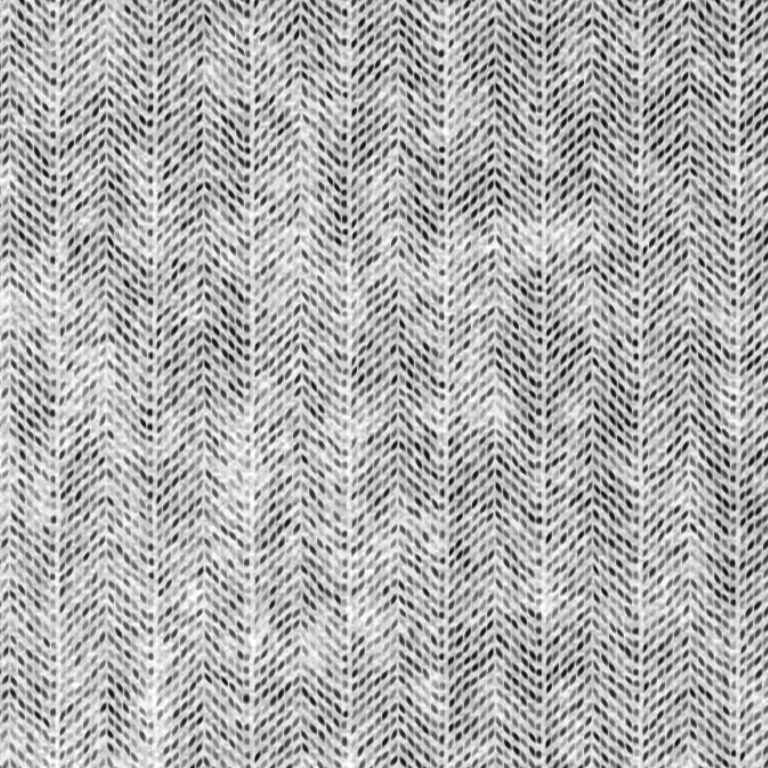
A WebGL 2 fragment shader for this texture:

```glsl
#version 300 es
precision highp float;

uniform vec2 u_resolution;
out vec4 outColor;

const float PERIOD = 0.1265;       // width of one herringbone, valley to valley
const float FIRST_VALLEY = 0.0755;
const float ROWS = 56.0;           // twill lines from bottom to top
const float THREADS = 12.0;        // warp threads in one herringbone
const float SLOPE = 0.9;
const float PALE = 0.85;
const float INK = 0.1;

float hash(vec2 p) {
  vec3 q = fract(p.xyx * vec3(0.1031, 0.1030, 0.0973));
  q += dot(q, q.yzx + 33.33);
  return fract((q.x + q.y) * q.z);
}

float noise(vec2 p) {
  vec2 cell = floor(p);
  vec2 f = fract(p);
  f = f * f * (3.0 - 2.0 * f);
  float low = mix(hash(cell), hash(cell + vec2(1.0, 0.0)), f.x);
  float high = mix(hash(cell + vec2(0.0, 1.0)), hash(cell + 1.0), f.x);
  return mix(low, high, f.y);
}

float fbm(vec2 p) {
  float sum = 0.0;
  float gain = 0.5;
  for (int i = 0; i < 3; i++) {
    sum += gain * noise(p);
    p = p * 2.03 + 17.0;
    gain *= 0.5;
  }
  return sum / 0.875;
}

// Soft line of the given half width around zero
float softLine(float d, float halfWidth) {
  return 1.0 - smoothstep(halfWidth * 0.4, halfWidth * 1.4, abs(d));
}

// Dark stitch, stretched along its twill line
float stitch(vec2 local) {
  return 1.0 - smoothstep(0.1, 0.46, length(local * vec2(0.65, 1.08)));
}

// Uneven yarn: broad patches, weft slubs and a gentle drift of tone
float yarnDepth(vec2 uv) {
  float patches = fbm(uv * vec2(20.0, 13.0)) - 0.5;
  float slubs = noise(uv * vec2(16.0, 90.0) + 40.0) - 0.5;
  float streaks = noise(uv * vec2(70.0, 9.0) + 80.0) - 0.5;
  float drift = dot(uv - 0.5, vec2(0.16, 0.1));
  return 0.66 * patches + 0.25 * slubs + 0.2 * streaks + drift;
}

float weave(vec2 uv) {
  // Slightly irregular thread paths
  vec2 wobble = vec2(noise(uv * 38.0), noise(uv * 38.0 + 70.0)) - 0.5;
  vec2 p = uv + wobble * vec2(0.0025, 0.005);

  // Mirrored arms, zero at a valley and one half at a peak
  float column = (p.x - FIRST_VALLEY) / PERIOD;
  float across = fract(column);
  float arm = 0.5 - abs(across - 0.5);
  float falling = step(0.5, across);
  float rise = max(arm, 0.08 * falling);
  float row = p.y * ROWS - rise * PERIOD * ROWS * SLOPE;

  // Individually dyed stitches
  float thread = column * THREADS;
  vec2 id = floor(vec2(thread, row)) + 200.0;
  vec2 jitter = vec2(hash(id + 31.0), hash(id + 57.0)) - 0.5;
  vec2 local = fract(vec2(thread, row)) - 0.5 + jitter * vec2(0.2, 0.16);
  float wear = yarnDepth(uv);
  float depth = clamp(0.64 + 0.65 * (hash(id) - 0.5) + wear, 0.12, 1.0);
  float dark = stitch(local) * depth;

  // Pale seams: firm at valleys, faint at peaks
  float valley = softLine(arm * PERIOD, 0.0034);
  float peak = softLine((0.5 - arm) * PERIOD, 0.0018);
  dark *= 1.0 - 0.8 * valley - 0.4 * peak;

  // Light yarn with fine fibre grain
  float grain = noise(uv * vec2(190.0, 230.0)) - 0.5;
  float pale = PALE + 0.2 * grain - 0.2 * wear + 0.03 * valley;
  return mix(pale, INK, dark);
}

void main() {
  vec2 uv = gl_FragCoord.xy / u_resolution;
  outColor = vec4(vec3(clamp(weave(uv), 0.0, 1.0)), 1.0);
}
```
